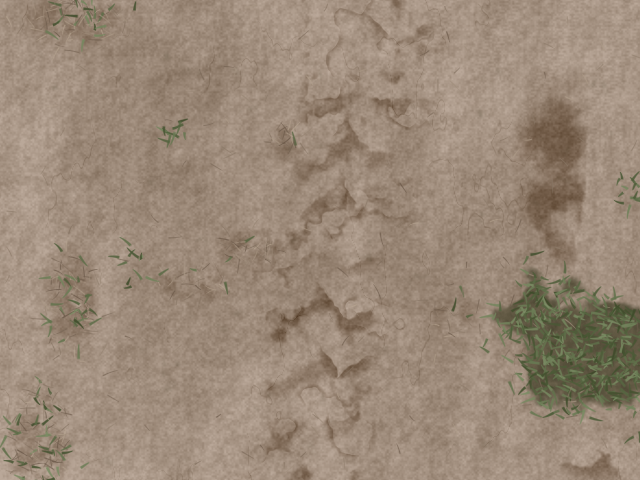
Write a Shadertoy shader that draws this texture.

```glsl
float hash(vec2 p) {
    return fract(sin(dot(p, vec2(127.1, 311.7))) * 43758.5453);
}

float noise(vec2 p) {
    vec2 i = floor(p), f = fract(p);
    f = f * f * (3.0 - 2.0 * f);
    return mix(mix(hash(i), hash(i + vec2(1, 0)), f.x),
               mix(hash(i + vec2(0, 1)), hash(i + vec2(1, 1)), f.x), f.y);
}

float fbm(vec2 p) {
    float sum = 0.0, amp = 0.533;
    for (int i = 0; i < 4; i++) {
        sum += amp * noise(p);
        p = mat2(1.6, 1.2, -1.2, 1.6) * p + 7.3;
        amp *= 0.5;
    }
    return sum;
}

// Soft elliptical region
float patchAt(vec2 p, vec2 center, vec2 radius) {
    return 1.0 - smoothstep(0.3, 1.0, length((p - center) / radius));
}

float meadow(vec2 p) {
    p += 0.09 * (vec2(noise(p * 15.0), noise(p * 15.0 + 31.0)) - 0.5);
    return max(patchAt(p, vec2(1.27, 0.26), vec2(0.27, 0.18)),
               patchAt(p, vec2(1.12, 0.37), vec2(0.09, 0.12)));
}

// Plant density: x = green leaves, y = dry straw
vec2 plantCover(vec2 p) {
    float weeds = max(patchAt(p, vec2(0.15, 0.37), vec2(0.075, 0.15)),
                      patchAt(p, vec2(0.08, 0.06), vec2(0.09, 0.18)));
    weeds = max(weeds, patchAt(p, vec2(0.16, 0.97), vec2(0.14, 0.09)));
    float sprouts = patchAt(p, vec2(0.356, 0.74), vec2(0.042, 0.055));
    sprouts = max(sprouts, patchAt(p, vec2(1.31, 0.60), vec2(0.04)));
    sprouts = max(sprouts, 0.5 * patchAt(p, vec2(0.28, 0.44), vec2(0.05, 0.06)));
    float twigs = max(patchAt(p, vec2(0.41, 0.41), vec2(0.1, 0.05)),
                      patchAt(p, vec2(0.52, 0.48), vec2(0.09, 0.06)));
    twigs = max(twigs, patchAt(p, vec2(0.60, 0.71), vec2(0.05, 0.06)));
    twigs = max(twigs, 0.5 * patchAt(p, vec2(0.95, 0.35), vec2(0.07, 0.1)));
    float grass = meadow(p);
    float green = max(grass, max(0.65 * sprouts, 0.2 * weeds + 0.05 * twigs));
    return vec2(green, 0.006 + 0.6 * weeds + 0.55 * twigs + 0.15 * grass);
}

// Chevron tyre prints: a sharp upper lip fading downward
float treadMarks(vec2 p) {
    vec2 w = p + 0.065 * (vec2(fbm(p * 15.0), fbm(p * 15.0 + 40.0)) - 0.5);
    float side = w.x - 0.745 - 0.16 * (w.y - 0.5);
    float row = (w.y - side * (side < 0.0 ? -1.2 : 0.5)) / 0.115;
    float t = fract(row);
    float lip = smoothstep(0.5, 0.9, t) * (1.0 - smoothstep(0.93, 0.99, t));
    float reach = smoothstep(-0.07, -0.04, side) * (1.0 - smoothstep(0.03, 0.09, side));
    float marks = lip * reach * (0.5 + 0.7 * hash(vec2(floor(row), 3.0)));
    // Wider lugs on the left
    float lugRow = (w.y - 0.65 * side) / 0.115 + 0.4;
    float lug = smoothstep(0.4, 0.7, fract(lugRow)) * (1.0 - smoothstep(0.85, 0.97, fract(lugRow)));
    reach = smoothstep(-0.17, -0.11, side) * (1.0 - smoothstep(-0.06, -0.02, side));
    marks += 0.85 * lug * reach * hash(vec2(floor(lugRow), 8.0));
    // Broken clods with undercut edges
    float clod = fbm(p * 12.0 + 60.0);
    float lane = 1.0 - smoothstep(0.08, 0.2, abs(side + 0.03));
    marks += 0.6 * lane * smoothstep(0.5, 0.6, clod) * (1.0 - smoothstep(0.6, 0.63, clod));
    return marks * smoothstep(0.32, 0.52, fbm(p * 21.0 + 5.0));
}

vec3 soil(vec2 p) {
    float lean = p.x - 0.18 * p.y;
    float tone = 0.285 + 0.75 * (fbm(p * 4.5) - 0.5) + 0.45 * (fbm(p * 19.0) - 0.5);
    tone += 0.26 * (noise(vec2(lean * 20.0, p.y * 1.7)) - 0.5);
    tone += 0.12 * (noise(vec2(lean * 75.0, p.y * 5.0)) - 0.5);
    // Crumbs lit from the upper left, then grit
    tone += 0.6 * (fbm(p * 42.0) - fbm(p * 42.0 + vec2(-0.24, 0.24)));
    tone += 0.3 * (noise(p * 130.0) - 0.5) + 0.36 * (noise(p * 260.0) - 0.5);
    // Hairline cracks
    float crack = 1.0 - smoothstep(0.0, 0.012, abs(fbm(p * vec2(13.0, 7.0) + 20.0) - 0.5));
    tone += 0.3 * crack * smoothstep(0.55, 0.7, noise(p * 7.0 + 9.0));
    // Damp rut with a crisp right bank
    float bank = 1.2 + 0.115 * (p.y - 0.48) + 0.02 * (fbm(p * 24.0) - 0.5);
    float rut = patchAt(p + 0.06 * (fbm(p * 14.0) - 0.5), vec2(1.16, 0.63), vec2(0.11, 0.27));
    rut *= 1.0 - smoothstep(bank - 0.006, bank + 0.004, p.x);
    float damp = 1.15 * treadMarks(p) + rut * (0.1 + 1.4 * smoothstep(0.3, 0.7, fbm(p * 17.0)));
    float ditch = patchAt(p, vec2(1.25, 0.05), vec2(0.12, 0.07));
    damp += 1.2 * ditch * smoothstep(0.42, 0.55, fbm(p * 14.0 + 3.0));
    damp += 1.3 * min(plantCover(p).y, 0.5) * smoothstep(0.3, 0.65, fbm(p * 32.0));
    vec3 color = vec3(0.685, 0.613, 0.552) - clamp(tone, -0.25, 1.5) * vec3(0.18, 0.185, 0.195);
    color -= min(damp, 1.3) * vec3(0.145, 0.155, 0.165);
    float shade = smoothstep(0.2, 0.7, meadow(p) + 0.9 * (fbm(p * 26.0) - 0.5));
    vec3 thatch = mix(vec3(0.25, 0.24, 0.16), vec3(0.43, 0.39, 0.3), fbm(p * 70.0));
    return mix(color, thatch, 0.9 * shade);
}

// Curved tapering blades scattered in jittered cells
vec3 addPlants(vec3 color, vec2 p) {
    float size = 0.04, soft = 0.8 / iResolution.y;
    for (int k = 0; k < 126; k++) {
        int n = k % 9;
        vec2 cell = floor(p / size) + vec2(n % 3 - 1, n / 3 - 1);
        vec2 seed = cell + float(k / 9) * vec2(17.3, 41.9);
        vec2 root = (cell + vec2(hash(seed), hash(seed + 5.2))) * size;
        vec2 cover = plantCover(root);
        float pick = hash(seed + 9.7);
        if (pick > cover.x + cover.y) continue;
        bool leafy = pick < cover.x;
        float angle = 6.2832 * hash(seed + 2.4), tint = hash(seed + 6.1);
        float len = mix(0.014, 0.038, hash(seed + 3.8));
        vec2 axis = vec2(cos(angle), sin(angle)), d = p - root;
        float t = dot(d, axis) / len;
        float bend = 0.02 * (hash(seed + 7.5) - 0.5) * t * t;
        float across = abs(dot(d, vec2(-axis.y, axis.x)) - bend);
        float width = (leafy ? 0.003 : 0.0013) * sqrt(max(1.0 - t, 0.0));
        float ink = (1.0 - smoothstep(width - soft, width + soft, across))
                  * smoothstep(0.0, 0.15, t) * (1.0 - smoothstep(0.85, 1.0, t));
        vec3 leaf = mix(vec3(0.24, 0.29, 0.16), vec3(0.49, 0.56, 0.4), tint);
        vec3 straw = mix(vec3(0.38, 0.31, 0.25), vec3(0.73, 0.66, 0.58), tint);
        color = mix(color, leafy ? leaf : straw, ink * (leafy ? 0.88 : 0.7));
    }
    return color;
}

void mainImage(out vec4 fragColor, in vec2 fragCoord) {
    vec2 p = fragCoord / iResolution.y;
    fragColor = vec4(addPlants(soil(p), p), 1.0);
}
```
